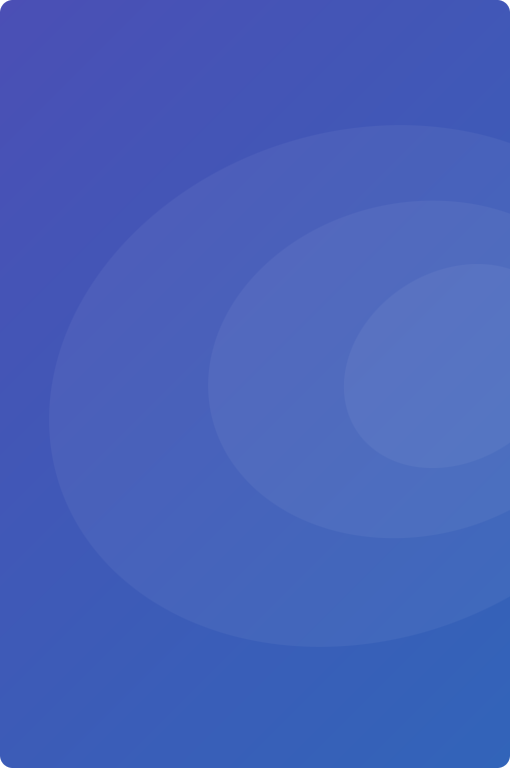
Give the GLSL for this background, as a Shadertoy shader.

```glsl
// Antialiased coverage of an ellipse turned by angle (radians)
float ellipse(vec2 p, vec2 center, vec2 radii, float angle) {
    float c = cos(angle), s = sin(angle);
    vec2 q = mat2(c, -s, s, c) * (p - center);
    float k = length(q / radii) - 1.0;
    return clamp(0.5 - k / max(fwidth(k), 1e-5), 0.0, 1.0);
}

// Signed distance to a rounded box centred on the origin
float roundedBox(vec2 p, vec2 halfSize, float radius) {
    vec2 q = abs(p) - halfSize + radius;
    return length(max(q, 0.0)) + min(max(q.x, q.y), 0.0) - radius;
}

void mainImage(out vec4 fragColor, in vec2 fragCoord) {
    vec2 size = vec2(iResolution.x / iResolution.y, 1.0);
    vec2 p = fragCoord / iResolution.y;

    // Diagonal gradient from the upper left to the lower right
    float t = (p.x + 1.0 - p.y) / (size.x + 1.0);
    vec3 violet = vec3(0.294, 0.310, 0.710);
    vec3 blue = vec3(0.196, 0.392, 0.725);
    vec3 color = mix(violet, blue, t);

    // Nested translucent ellipses
    const vec3 white = vec3(1.0);
    color = mix(color, white, 0.05 * ellipse(p, vec2(0.4688, 0.4974), vec2(0.412, 0.331), 0.316));
    color = mix(color, white, 0.05 * ellipse(p, vec2(0.5380, 0.5190), vec2(0.2694, 0.2168), 0.227));
    color = mix(color, white, 0.05 * ellipse(p, vec2(0.5924, 0.5234), vec2(0.1533, 0.1227), 0.587));

    // Rounded card corners
    float edge = roundedBox(p - 0.5 * size, 0.5 * size, 0.0165);
    color = mix(color, white, clamp(0.5 + edge * iResolution.y, 0.0, 1.0));

    fragColor = vec4(color, 1.0);
}
```
